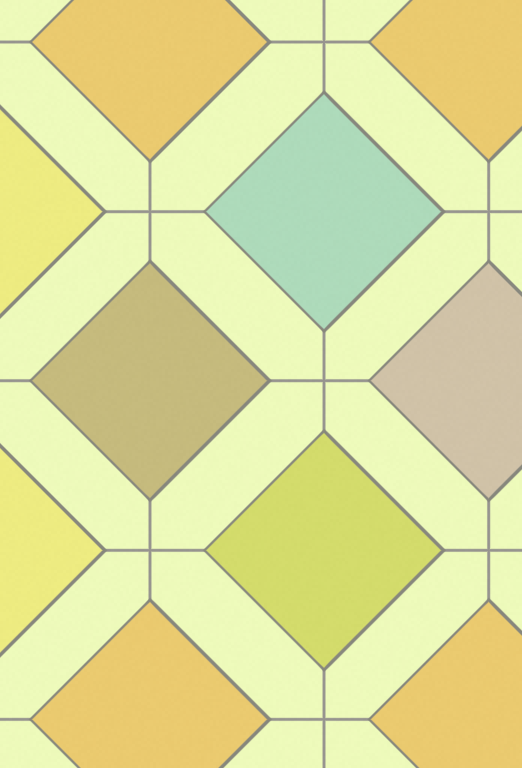
This pattern is drawn by a Shadertoy shader. Its source:

```glsl
// Two interleaved lattices of coloured diamonds on a pale ground, joined by
// thin grey rules. Each lattice folds space to its nearest cell, draws a
// diamond by distance function, and picks its fill from the cell's parity.

#define PERIOD 0.441                    // spacing of one lattice
#define RADIUS 0.1556                   // half diagonal of a diamond
#define ORIGIN_A vec2(0.1953, 0.0547)   // first lattice, from the top left
#define ORIGIN_B vec2(-0.0191, 0.2756)  // second lattice
#define RULE_HALF 0.0019                // half width of the straight rules
#define EDGE_THIN 0.0015                // half width of left outlines
#define EDGE_THICK 0.0023               // half width of right outlines
#define GRAIN 0.008                     // strength of the faint mottling
#define GROUND vec3(0.93, 0.98, 0.73)
#define RULE_COLOR vec3(0.59, 0.58, 0.56)
#define EDGE_COLOR vec3(0.53, 0.53, 0.49)

const vec3 ORANGE = vec3(0.918, 0.792, 0.435);
const vec3 KHAKI  = vec3(0.773, 0.730, 0.490);
const vec3 TAN    = vec3(0.815, 0.760, 0.655);
const vec3 YELLOW = vec3(0.930, 0.922, 0.505);
const vec3 MINT   = vec3(0.680, 0.855, 0.730);
const vec3 LIME   = vec3(0.828, 0.860, 0.420);

float hash(vec2 p) {
    return fract(sin(dot(p, vec2(12.9898, 78.233))) * 43758.5453);
}

// Smooth coverage of the region where the distance is negative
float cover(float dist, float blur) {
    return 1.0 - smoothstep(-blur, blur, dist);
}

vec2 cellIndex(vec2 p, vec2 origin) {
    return floor((p - origin) / PERIOD + 0.5);
}

// Position relative to the nearest lattice centre
vec2 cellLocal(vec2 p, vec2 origin) {
    return p - origin - PERIOD * cellIndex(p, origin);
}

// Rows alternate: plain orange, then khaki and tan in turn
vec3 fillA(vec2 id) {
    vec2 odd = mod(id, 2.0);
    return mix(ORANGE, mix(KHAKI, TAN, odd.x), odd.y);
}

// Columns alternate: plain yellow, then mint and lime in turn
vec3 fillB(vec2 id) {
    vec2 odd = mod(id, 2.0);
    return mix(YELLOW, mix(MINT, LIME, odd.y), odd.x);
}

// Filled diamond whose outline is heavier on its right side
vec3 drawDiamond(vec3 base, vec2 q, vec3 fill, float blur) {
    float dist = (abs(q.x) + abs(q.y) - RADIUS) * 0.7071;
    float halfWidth = mix(EDGE_THIN, EDGE_THICK, smoothstep(-0.01, 0.01, q.x));
    vec3 color = mix(base, fill, cover(dist, blur));
    return mix(color, EDGE_COLOR, cover(abs(dist) - halfWidth, blur));
}

void mainImage(out vec4 fragColor, in vec2 fragCoord) {
    // Canvas height is one unit, measured downward from the top
    vec2 p = vec2(fragCoord.x, iResolution.y - fragCoord.y) / iResolution.y;
    float blur = 0.9 / iResolution.y;
    vec2 a = cellLocal(p, ORIGIN_A);
    vec2 b = cellLocal(p, ORIGIN_B);

    // Rules through every row and column of centres
    vec2 axis = min(abs(a), abs(b));
    float rule = min(axis.x, axis.y) - RULE_HALF;
    vec3 color = mix(GROUND, RULE_COLOR, cover(rule, blur));

    // Diamonds hide the rules beneath them
    color = drawDiamond(color, a, fillA(cellIndex(p, ORIGIN_A)), blur);
    color = drawDiamond(color, b, fillB(cellIndex(p, ORIGIN_B)), blur);

    // Faint mottling
    color += GRAIN * (hash(floor(p * 256.0)) - 0.5);
    fragColor = vec4(color, 1.0);
}
```
